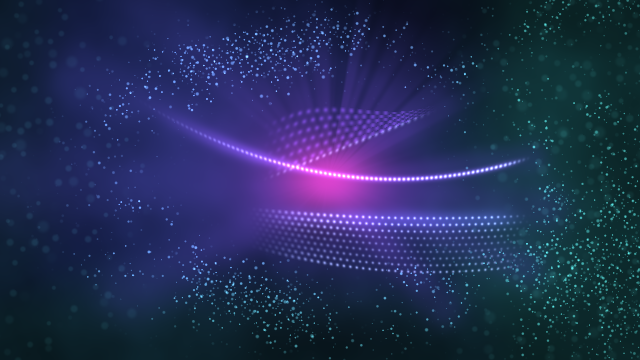
A Shadertoy shader for this background:

```glsl
// Glowing particle waves: violet beams meet in a pink core on a navy-to-teal field.
// Widening Gaussian segments make the haze, curved dot grids make the waves, and
// hashed cells scatter the sparks and out-of-focus discs.

const vec2 CORE = vec2(0.91, 0.50);
const vec3 NAVY = vec3(0.06, 0.11, 0.25);
const vec3 TEAL = vec3(0.065, 0.225, 0.235);
const vec3 INDIGO = vec3(0.26, 0.26, 0.64);
const vec3 PURPLE = vec3(0.48, 0.25, 0.78);
const vec3 PINK = vec3(0.40, 0.02, 0.06);
const vec3 ICE = vec3(0.72, 0.78, 1.0);
const vec3 MINT = vec3(0.30, 0.72, 0.70);

float hash(vec2 p) {
    return fract(sin(dot(p, vec2(127.1, 311.7))) * 43758.5453);
}

float noise(vec2 p) {
    vec2 i = floor(p), f = fract(p);
    f = f * f * (3.0 - 2.0 * f);
    return mix(mix(hash(i), hash(i + vec2(1, 0)), f.x),
               mix(hash(i + vec2(0, 1)), hash(i + vec2(1, 1)), f.x), f.y);
}

float fbm(vec2 p) {
    float sum = 0.0, gain = 0.5;
    for (int i = 0; i < 4; i++) {
        sum += gain * noise(p);
        p = mat2(1.6, 1.2, -1.2, 1.6) * p + 7.3;
        gain *= 0.5;
    }
    return sum;
}

float bell(float d, float width) {
    return exp(-d * d / (width * width));
}

float blob(vec2 p, vec2 center, vec2 radii) {
    return bell(length((p - center) / radii), 1.0);
}

// Soft beam from a to b, widening and dimming toward b
float beam(vec2 p, vec2 a, vec2 b, float width) {
    vec2 ab = b - a;
    float t = clamp(dot(p - a, ab) / dot(ab, ab), 0.0, 1.0);
    return bell(length(p - a - ab * t), width * (0.7 + 0.5 * t)) * (1.0 - 0.45 * t);
}

// Parabola through its turning point
float arc(float x, vec2 turn, float bend) {
    return turn.y + bend * (x - turn.x) * (x - turn.x);
}

// Dot grid stretched between two heights; count is columns per unit and rows
float dotSheet(vec2 p, float low, float high, vec2 count, float radius) {
    float h = high - low, v = (p.y - low) / h;
    vec2 g = vec2(p.x * count.x, v * count.y);
    g.x += 0.5 * mod(floor(g.y), 2.0);
    vec2 d = (fract(g) - 0.5) * vec2(1.0 / count.x, h / count.y);
    return bell(length(d), radius) * step(0.0, v) * step(v, 1.0);
}

// One spark per cell, kept where its hash falls under the density
float sparks(vec2 p, float cells, float radius, float density, float soft) {
    vec2 g = mat2(0.8, 0.6, -0.6, 0.8) * p * cells;
    vec2 id = floor(g);
    vec2 spot = 0.25 + 0.5 * vec2(hash(id + 3.1), hash(id + 8.7));
    float size = radius * (0.5 + 0.5 * hash(id + 5.3));
    float d = length(fract(g) - spot) / cells;
    float lit = smoothstep(0.0, 0.15, density - hash(id + cells));
    return lit * (1.0 - smoothstep(size * (1.0 - soft), size * (1.0 + soft), d));
}

void mainImage(out vec4 fragColor, in vec2 fragCoord) {
    vec2 p = fragCoord / iResolution.y;
    vec2 off = p - CORE;
    float r = length(off);
    float cloud = fbm(p * 4.0);

    // Navy to teal field
    float green = smoothstep(1.05, 1.45, p.x + 0.2 * (cloud - 0.5));
    green = max(green, 0.75 * smoothstep(0.34, 0.08, p.y));
    green = max(green, 0.45 * smoothstep(0.25, 0.0, p.x));
    vec3 col = mix(NAVY, TEAL, green) * (0.65 + 0.75 * cloud);
    col *= 1.0 - 0.5 * blob(p, vec2(0.95, 0.05), vec2(0.35, 0.13));
    col *= 1.0 - 0.5 * blob(p, vec2(1.17, 0.97), vec2(0.22, 0.20));

    // Beams: end point and width
    vec3 ends[9] = vec3[9](
        vec3(0.40, 1.00, 0.065), vec3(0.22, 0.79, 0.070), vec3(0.02, 0.50, 0.100),
        vec3(0.36, 0.19, 0.070), vec3(1.23, 0.14, 0.042), vec3(1.22, 0.71, 0.050),
        vec3(1.48, 0.56, 0.035), vec3(1.46, 0.26, 0.042), vec3(1.52, 0.42, 0.050));
    float rays = 0.0;
    for (int i = 0; i < 9; i++) {
        rays += beam(p, CORE, ends[i].xy, ends[i].z);
    }

    // Fanned streaks and wide veils
    vec2 dir = off / max(r, 0.001);
    float streak = smoothstep(0.3, 0.8, noise(dir * 13.0 + r * 0.8));
    float veil = blob(p, vec2(0.48, 0.66), vec2(0.58, 0.40))
               + 0.8 * blob(p, vec2(0.98, 0.38), vec2(0.40, 0.21));
    float fan = blob(p, vec2(0.97, 0.75), vec2(0.25, 0.22));
    float haze = 0.75 * rays / (1.0 + 0.25 * rays);
    haze += veil * (0.18 + 0.4 * cloud) + fan * (0.15 + 0.5 * streak);
    haze = 1.0 - exp(-haze * (0.65 + 0.6 * cloud));
    col = mix(col, mix(INDIGO, PURPLE, bell(r, 0.30)), haze);
    col += PINK * bell(length(off * vec2(0.75, 1.0)), 0.095);

    // Wave crests
    float crest = arc(p.x, vec2(1.1, 0.502), 0.43);
    float middle = arc(p.x, vec2(1.2, 0.388), 0.09);
    float lower = arc(p.x, vec2(1.2, 0.235), 0.3);
    float upper = 0.56 + 0.4 * (p.x - 0.88);
    float focus = smoothstep(0.55, 0.95, p.x);
    float span = smoothstep(0.35, 0.75, p.x) * smoothstep(1.48, 1.38, p.x);
    float sheetSpan = smoothstep(0.68, 0.95, p.x) * smoothstep(1.48, 1.35, p.x);
    float upperSpan = smoothstep(0.72, 0.85, p.x) * smoothstep(1.22, 1.1, p.x);

    float glow = mix(0.026, 0.009, focus);
    col += PURPLE * span * 0.5 * bell(p.y - crest, glow);
    col += INDIGO * sheetSpan * 0.45 * bell(p.y - middle, 0.025);
    col += ICE * span * (0.35 + 0.65 * focus)
         * dotSheet(p, crest - 0.008, crest + 0.008, vec2(78.0, 1.0), 0.0043);
    float depth = 0.35 + 0.45 * smoothstep(0.07, 0.0, abs(p.y - middle))
                + 0.35 * bell(p.y - lower, 0.03);
    float dotRadius = mix(0.005, 0.0034, smoothstep(0.75, 1.1, p.x));
    col += ICE * sheetSpan * depth * dotSheet(p, lower, middle + 0.015, vec2(56.0, 9.0), dotRadius);
    float height = 0.02 + 0.14 * smoothstep(1.2, 0.8, p.x);
    col += PURPLE * upperSpan * 0.4 * dotSheet(p, upper, upper + height, vec2(42.0, 6.0), 0.0065);
    col += ICE * upperSpan * 0.4 * dotSheet(p, upper - 0.01, upper + 0.01, vec2(55.0, 1.0), 0.005);

    // Sparks on an elliptic shell and across the right side
    float shell = bell(length(off / vec2(0.62, 0.37)) - 1.0, 0.25);
    float right = smoothstep(1.15, 1.6, p.x);
    float clump = smoothstep(0.32, 0.68, fbm(p * 5.0 + 11.0));
    float density = max(0.85 * shell, 0.65 * right) * (0.12 + 0.7 * clump);
    vec3 sparkColor = mix(vec3(0.42, 0.66, 0.86), MINT, green);
    col += sparkColor * 0.80 * sparks(p, 62.0, 0.0038, density, 0.6);
    col += sparkColor * 0.60 * sparks(p + 4.7, 41.0, 0.0046, density * 0.8, 0.6);
    col += sparkColor * 0.45 * sparks(p + 9.2, 85.0, 0.0028, density * 0.8, 0.7);

    // Out-of-focus discs near the sides
    float edge = max(right, smoothstep(0.55, 0.1, p.x));
    col += MINT * 0.12 * sparks(p + 2.4, 24.0, 0.010, edge * 0.5, 0.5);
    col += MINT * 0.08 * sparks(p + 6.8, 15.0, 0.016, edge * 0.45, 0.5);

    // Darkened corners
    vec2 uv = fragCoord / iResolution.xy - 0.5;
    col *= 1.0 - 0.8 * dot(uv, uv);
    fragColor = vec4(clamp(col, 0.0, 1.0), 1.0);
}
```
